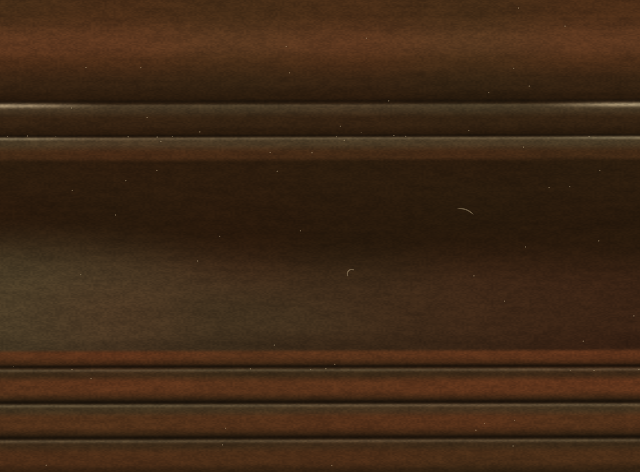
Reproduce this texture procedurally as a Shadertoy shader.

```glsl
// Dark stained wood moulding: a rounded crown, two glossy steps, a wide
// shaded cove and a row of beads. Height ramps shade the profile; thin
// bands give grooves and glints; stretched value noise gives the grain.

const vec3 SHADOW = vec3(0.165, 0.105, 0.050);
const vec3 UMBER  = vec3(0.205, 0.135, 0.070);
const vec3 WALNUT = vec3(0.285, 0.175, 0.090);
const vec3 AMBER  = vec3(0.350, 0.215, 0.120);
const vec3 RUSSET = vec3(0.355, 0.200, 0.105);
const vec3 COVE   = vec3(0.245, 0.165, 0.098);
const vec3 SHEEN  = vec3(0.300, 0.235, 0.150);
const vec3 GLINT  = vec3(0.660, 0.590, 0.460);
const vec3 GROOVE = vec3(0.095, 0.065, 0.035);

const float STEP_A = 0.222;        // heights are measured from the top
const float STEP_B = 0.292;
const float BEAD_TOP = 0.779;      // first bead groove
const float BEAD_PITCH = 0.0751;
const int BEADS = 3;
const float GRAIN = 0.16;
const float TILT = 0.003;

float hash(vec2 p) {
    vec3 q = fract(p.xyx * vec3(0.1031, 0.1030, 0.0973));
    q += dot(q, q.yzx + 33.33);
    return fract((q.x + q.y) * q.z);
}

float noise(vec2 p) {
    vec2 i = floor(p), f = fract(p);
    f = f * f * (3.0 - 2.0 * f);
    return mix(mix(hash(i), hash(i + vec2(1, 0)), f.x),
               mix(hash(i + vec2(0, 1)), hash(i + vec2(1, 1)), f.x), f.y);
}

float band(float h, float centre, float width) {
    float d = (h - centre) / width;
    return exp(-d * d);
}

void ramp(inout vec3 col, vec3 target, float a, float b, float h) {
    col = mix(col, target, smoothstep(a, b, h));
}

// Soft arc of a circle, limited to a half plane
float arcMark(vec2 p, vec2 centre, float radius, vec2 side, float reach) {
    vec2 d = p - centre;
    float line = 1.0 - smoothstep(0.0005, 0.0022, abs(length(d) - radius));
    return line * smoothstep(reach, reach + 0.003, dot(d, side));
}

// Crown and the two stepped fillets
vec3 upperProfile(float h, float x) {
    float ends = smoothstep(0.32, 0.5, abs(x - 0.5));
    vec3 col = WALNUT;
    ramp(col, AMBER, 0.025, 0.085, h);
    ramp(col, WALNUT, 0.095, 0.135, h);
    ramp(col, UMBER, 0.125, 0.180, h);
    ramp(col, SHADOW, 0.175, 0.213, h);
    ramp(col, SHEEN * 0.88, 0.218, 0.224, h);
    ramp(col, UMBER, 0.230, 0.252, h);
    ramp(col, SHADOW, 0.260, 0.284, h);
    ramp(col, SHEEN * 0.95, 0.288, 0.294, h);
    ramp(col, WALNUT * 0.93, 0.302, 0.324, h);
    ramp(col, SHADOW * 1.06, 0.332, 0.344, h);
    col = mix(col, GROOVE, 0.6 * band(h, STEP_A - 0.008, 0.004));
    col = mix(col, GROOVE, 0.7 * band(h, STEP_B - 0.005, 0.003));
    col = mix(col, GLINT, (0.10 + 0.80 * ends) * band(h, STEP_A + 0.001, 0.005));
    col = mix(col, GLINT, (0.24 + 0.30 * ends) * band(h, STEP_B + 0.001, 0.0035));
    return col;
}

// Cove: dark hollow, then a lit lower slope that is paler on the left
void cove(inout vec3 col, float h, float x) {
    vec3 lit = mix(SHEEN, COVE, smoothstep(0.0, 0.62, x));
    lit = mix(lit, COVE * vec3(0.94, 0.84, 0.82), smoothstep(0.6, 1.0, x));
    float lift = 0.05 * smoothstep(0.5, 0.0, x);
    ramp(col, SHADOW * vec3(0.97, 0.95, 0.92), 0.38, 0.48, h);
    ramp(col, lit, 0.50 - lift, 0.62 - lift * 0.6, h);
    col = mix(col, SHEEN, 0.30 * band(h, 0.68, 0.05) * band(x, 0.48, 0.10));
    ramp(col, lit * 0.88, 0.69, 0.738, h);
}

// Bead row: each groove carries a dark line, a pale lip and a red crest
void beads(inout vec3 col, float h) {
    ramp(col, RUSSET, 0.738, 0.748, h);
    ramp(col, WALNUT * 0.85, 0.752, 0.776, h);
    for (int i = 0; i < BEADS; i++) {
        float k = float(i);
        float g = BEAD_TOP + BEAD_PITCH * k;
        vec3 crest = mix(RUSSET, WALNUT, 0.45 * k);
        ramp(col, mix(UMBER, SHEEN, k == 1.0 ? 0.6 : 0.25), g - 0.001, g + 0.005, h);
        ramp(col, crest, g + 0.013, g + 0.032, h);
        ramp(col, UMBER * 0.95, g + 0.048, g + 0.071, h);
        col = mix(col, GROOVE, 0.85 * band(h, g - 0.003, 0.0045));
        col = mix(col, GLINT, 0.26 * band(h, g + 0.005, 0.0035));
    }
}

void mainImage(out vec4 fragColor, in vec2 fragCoord) {
    vec2 uv = fragCoord / iResolution.xy;
    float x = uv.x;
    float h = 1.0 - uv.y + TILT * (x - 0.5);
    vec2 p = vec2(x * iResolution.x / iResolution.y, 1.0 - uv.y);

    vec3 col = upperProfile(h, x);
    cove(col, h, x);
    beads(col, h);

    // Wood figure: long streaks, mottling and fine pores
    float streak = noise(p * vec2(9.0, 150.0)) - 0.5;
    float mottle = noise(p * vec2(45.0, 95.0) + 17.0) - 0.5;
    float pores = noise(p * vec2(210.0, 370.0) + 41.0) - 0.5;
    col *= 1.0 + GRAIN * (0.5 * streak + 0.6 * mottle + 1.1 * pores);
    col.r *= 1.0 + 0.10 * (noise(p * vec2(4.0, 9.0)) - 0.5);

    // Dust: sparse flecks, gathered more thickly along the grooves
    vec2 cell = floor(p * 95.0);
    vec2 jitter = vec2(hash(cell + 3.0), hash(cell + 7.0)) * 0.6 + 0.2;
    float fleck = 1.0 - smoothstep(0.06, 0.22, length(fract(p * 95.0) - jitter));
    float gather = band(h, BEAD_TOP, 0.006) + band(h, STEP_B - 0.004, 0.006);
    float present = step(0.996 - 0.07 * gather, hash(cell + 29.0));
    col = mix(col, GLINT, 0.5 * fleck * present);

    // Two small curved scratches in the cove
    float scratch = arcMark(p, vec2(0.975, 0.478), 0.036, vec2(0.35, -0.94), 0.031);
    scratch += arcMark(p, vec2(0.745, 0.580), 0.009, vec2(-0.7, -0.7), 0.001);
    col = mix(col, GLINT, 0.5 * min(scratch, 1.0));

    fragColor = vec4(clamp(col, 0.0, 1.0), 1.0);
}
```
